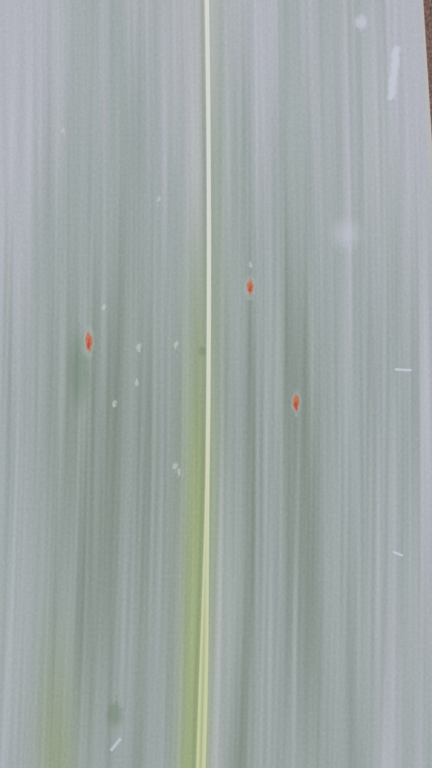
Give the GLSL for this texture, as a Shadertoy shader.

```glsl
// A close view of a long grey-green leaf blade with a pale midrib.
// Broad Gaussian bands set the tone, stretched gradient noise draws the veins,
// and small ellipses add rust spots, pale flecks, scuffs and stains.

const vec3 SHADOW_GREEN = vec3(0.535, 0.578, 0.550);
const vec3 BLADE_GREY   = vec3(0.615, 0.654, 0.650);
const vec3 SKY_SHEEN    = vec3(0.700, 0.712, 0.745);
const vec3 FRESH_GREEN  = vec3(0.610, 0.670, 0.490);
const vec3 STAIN_GREEN  = vec3(0.420, 0.510, 0.410);
const vec3 RIB_TOP      = vec3(0.850, 0.860, 0.820);
const vec3 RIB_BASE     = vec3(0.790, 0.810, 0.650);
const vec3 RUST         = vec3(0.770, 0.430, 0.330);
const vec3 RUST_CORE    = vec3(0.620, 0.280, 0.200);
const vec3 FLECK        = vec3(0.760, 0.790, 0.760);
const vec3 SCUFF        = vec3(0.790, 0.800, 0.860);
const vec3 SOIL         = vec3(0.460, 0.365, 0.340);
const float VEIN_COUNT  = 105.0;
const float VEIN_DEPTH  = 0.055;
const float GRAIN_DEPTH = 0.028;

// Centre and radii of each rust spot
const vec4 RUST_SPOTS[3] = vec4[3](
    vec4(0.206, 0.555, 0.0075, 0.0125),
    vec4(0.579, 0.626, 0.0075, 0.0095),
    vec4(0.686, 0.475, 0.0065, 0.0105));

// Centre and size of each pale fleck
const vec3 FLECKS[10] = vec3[10](
    vec3(0.322, 0.548, 0.006), vec3(0.407, 0.551, 0.005),
    vec3(0.317, 0.501, 0.005), vec3(0.266, 0.475, 0.005),
    vec3(0.405, 0.393, 0.006), vec3(0.415, 0.385, 0.005),
    vec3(0.368, 0.740, 0.005), vec3(0.146, 0.830, 0.004),
    vec3(0.579, 0.655, 0.004), vec3(0.241, 0.600, 0.004));

vec2 hashGradient(vec2 cell) {
    vec3 q = fract(vec3(cell.xyx) * vec3(0.1031, 0.1030, 0.0973));
    q += dot(q, q.yzx + 33.33);
    return fract((q.xx + q.yz) * q.zy) * 2.0 - 1.0;
}

float gradientNoise(vec2 p) {
    vec2 i = floor(p), f = fract(p);
    vec2 u = f * f * f * (f * (f * 6.0 - 15.0) + 10.0);
    vec2 e = vec2(0.0, 1.0);
    float low  = mix(dot(hashGradient(i), f), dot(hashGradient(i + e.yx), f - e.yx), u.x);
    float high = mix(dot(hashGradient(i + e), f - e), dot(hashGradient(i + 1.0), f - 1.0), u.x);
    return mix(low, high, u.y);
}

float bell(float x, float width) { return exp(-x * x / (width * width)); }

float ellipse(vec2 p, vec2 centre, vec2 radius, float softness) {
    return 1.0 - smoothstep(1.0 - softness, 1.0 + softness, length((p - centre) / radius));
}

float scratch(vec2 p, vec2 a, vec2 b, float width) {
    vec2 pa = p - a, ba = b - a;
    float d = length((pa - ba * clamp(dot(pa, ba) / dot(ba, ba), 0.0, 1.0)) * vec2(0.5625, 1.0));
    return 1.0 - smoothstep(width * 0.4, width * 1.4, d);
}

float ribCentre(float y) { return 0.465 + y * (0.056 - 0.042 * y); }

void mainImage(out vec4 fragColor, in vec2 fragCoord) {
    vec2 uv = fragCoord / iResolution.xy;
    float pixel = 1.0 / iResolution.x;
    float side = uv.x - ribCentre(uv.y);       // signed distance from the midrib
    float low = 1.0 - smoothstep(0.12, 0.62, uv.y);
    float top = smoothstep(0.42, 1.0, uv.y);
    float middle = bell(uv.y - 0.42, 0.36);
    vec2 veinUv = vec2(side * (1.0 + 0.06 * uv.y), uv.y);

    // Broad light and shade across the blade
    float tone = 0.43 + 0.42 * top;
    tone += 0.28 * bell(uv.x, 0.10) + 0.25 * smoothstep(0.78, 1.0, uv.x);
    tone -= 0.30 * middle * bell(uv.x - 0.24, 0.13);
    tone -= 0.22 * middle * bell(uv.x - 0.69, 0.11);
    tone -= 0.32 * low * bell(side - 0.085, 0.030);
    tone += 0.38 * low * bell(side - 0.035, 0.020);
    tone -= 0.20 * low * bell(uv.x - 0.815, 0.022);
    tone += 0.28 * low * bell(uv.x - 0.875, 0.035);
    tone -= 0.12 * top * bell(uv.x - 0.27, 0.10);
    tone += 0.55 * gradientNoise(vec2(veinUv.x * 17.0, uv.y * 1.3 + 4.0));
    tone += 0.30 * gradientNoise(vec2(veinUv.x * 45.0, uv.y * 2.0 + 9.0));
    vec3 colour = mix(SHADOW_GREEN, BLADE_GREY, smoothstep(-0.05, 0.5, tone));
    colour = mix(colour, SKY_SHEEN, smoothstep(0.45, 1.05, tone));

    // Green tissue beside the midrib and at the lower left
    float flank = bell(side + 0.022, 0.034) * (1.0 - smoothstep(0.25, 0.80, uv.y));
    flank += 0.22 * bell(side, 0.045);
    colour = mix(colour, FRESH_GREEN, clamp(flank * 0.85, 0.0, 0.9));
    float lowerLeft = bell(uv.x - 0.13, 0.045) * (1.0 - smoothstep(0.0, 0.27, uv.y));
    colour = mix(colour, FRESH_GREEN * 0.92, 0.55 * lowerLeft);

    // Parallel veins and fine surface grain
    float veins = gradientNoise(vec2(veinUv.x * VEIN_COUNT, uv.y * 3.0));
    float grain = gradientNoise(uv * vec2(150.0, 230.0));
    colour += VEIN_DEPTH * veins * (0.7 + 0.6 * middle) + GRAIN_DEPTH * grain;

    // Midrib: one bright line that splits into a pair near the base
    float split = 1.0 - smoothstep(0.05, 0.40, uv.y);
    float halfWidth = mix(0.0050, 0.0110, split);
    float rib = 1.0 - smoothstep(halfWidth - pixel, halfWidth + pixel, abs(side));
    vec3 ribColour = mix(RIB_TOP, RIB_BASE, 1.0 - smoothstep(0.05, 0.65, uv.y));
    ribColour = mix(ribColour, FRESH_GREEN, 0.65 * split * bell(side + 0.001, 0.0035));
    colour *= 1.0 - 0.07 * bell(side + halfWidth + 0.006, 0.005);
    colour = mix(colour, ribColour, 0.92 * rib);

    // Stains, flecks and rust, with ragged outlines
    vec2 ragged = uv + 0.006 * vec2(gradientNoise(uv * vec2(70.0, 120.0)), grain);
    float stain = ellipse(ragged, vec2(0.182, 0.518), vec2(0.020, 0.042), 0.7);
    stain += ellipse(ragged, vec2(0.266, 0.070), vec2(0.017, 0.015), 0.6);
    stain += ellipse(ragged, vec2(0.468, 0.543), vec2(0.007, 0.006), 0.5);
    colour = mix(colour, STAIN_GREEN, 0.50 * stain * (0.7 + 0.9 * abs(veins)));
    for (int i = 0; i < 10; i++)
        colour = mix(colour, FLECK, 0.65 * ellipse(ragged, FLECKS[i].xy, FLECKS[i].z * vec2(1.0, 0.85), 0.5));
    for (int i = 0; i < 3; i++) {
        vec4 s = RUST_SPOTS[i];
        colour = mix(colour, FLECK, 0.35 * ellipse(ragged, s.xy, s.zw * 1.5, 0.4));
        colour = mix(colour, RUST, 0.9 * ellipse(ragged, s.xy, s.zw, 0.35));
        colour = mix(colour, RUST_CORE, 0.6 * ellipse(ragged, s.xy - s.zw * vec2(0.1, 0.3), s.zw * 0.45, 0.5));
    }

    // Pale scuffs and scratches
    float scuff = 0.75 * scratch(ragged, vec2(0.918, 0.935), vec2(0.906, 0.875), 0.0055);
    scuff += 0.65 * ellipse(ragged, vec2(0.836, 0.971), vec2(0.014, 0.009), 0.5);
    scuff += 0.40 * ellipse(ragged, vec2(0.801, 0.695), vec2(0.028, 0.016), 0.8);
    scuff += 0.80 * scratch(uv, vec2(0.917, 0.519), vec2(0.950, 0.518), 0.0018);
    scuff += 0.80 * scratch(uv, vec2(0.912, 0.281), vec2(0.930, 0.277), 0.0018);
    scuff += 0.70 * scratch(uv, vec2(0.259, 0.024), vec2(0.277, 0.037), 0.0025);
    colour = mix(colour, SCUFF, clamp(scuff, 0.0, 0.9));

    // Soil beyond the blade edge at the upper right
    float beyond = uv.x - (0.980 + 0.11 * (1.0 - uv.y));
    colour = mix(colour, vec3(0.74, 0.72, 0.70), 0.7 * bell(beyond + 0.003, 0.005));
    colour = mix(colour, SOIL * (1.0 + 0.4 * grain), smoothstep(-pixel, pixel, beyond));

    fragColor = vec4(clamp(colour, 0.0, 1.0), 1.0);
}
```
